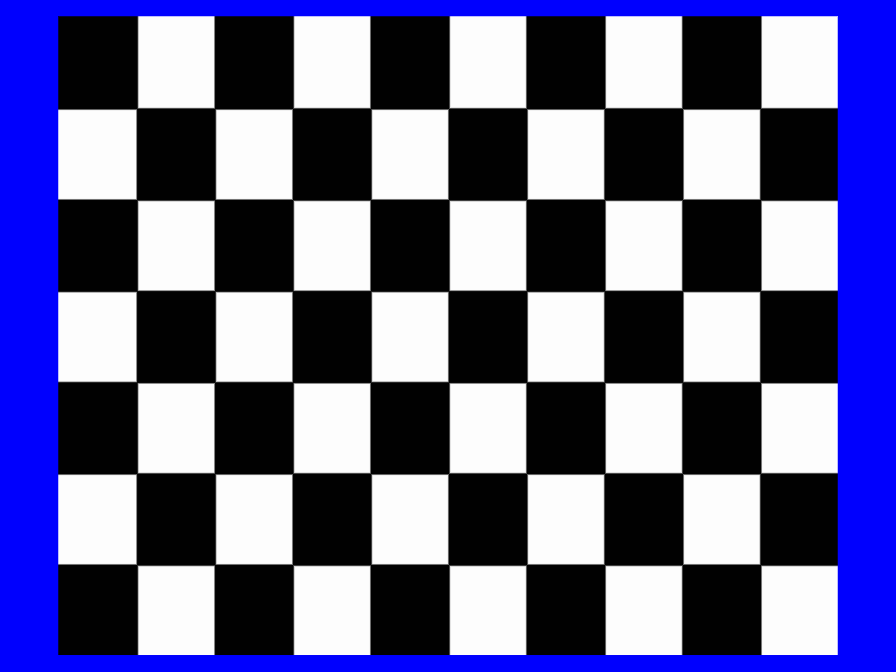
This pattern is drawn by a WebGL 1 fragment shader. Its source:

```glsl
precision highp float;
// A black and white checkerboard of 10 by 7 cells on a blue ground.
// A signed distance to the inner grid lines is thresholded a little inside
// the white cells, so black cells swell, join at corners and get soft edges.

uniform vec2 u_resolution;

#define CELLS vec2(10.0, 7.0)
#define BOARD_MIN vec2(0.0651, 0.0252)    // lower left, canvas fraction
#define BOARD_MAX vec2(0.9349, 0.9757)    // upper right, canvas fraction
#define GRID_SHIFT vec2(0.0012, -0.0020)  // inner lines against the frame
#define INK_SPREAD 0.0011                 // black growth, canvas heights
#define EDGE_SOFT 0.0017                  // half blur width, canvas heights
#define BLUE vec3(0.0, 0.0, 0.996)
#define BLACK vec3(0.004)
#define WHITE vec3(0.994)

// Signed distance to the nearest inner cell border, positive in white cells.
float checkerDistance(vec2 uv, vec2 canvas) {
  vec2 pitch = (BOARD_MAX - BOARD_MIN) / CELLS;
  vec2 grid = (uv - BOARD_MIN - GRID_SHIFT) / pitch;
  vec2 line = clamp(floor(grid + 0.5), vec2(1.0), CELLS - 1.0);
  vec2 gap = abs(grid - line) * pitch * canvas;
  vec2 cell = clamp(floor(grid), vec2(0.0), CELLS - 1.0);
  float side = mod(cell.x + cell.y, 2.0) * 2.0 - 1.0;
  return side * min(gap.x, gap.y);
}

// Signed distance to the board's rectangle, negative inside.
float boardDistance(vec2 uv, vec2 canvas) {
  vec2 center = 0.5 * (BOARD_MIN + BOARD_MAX);
  vec2 halfSize = 0.5 * (BOARD_MAX - BOARD_MIN);
  vec2 d = (abs(uv - center) - halfSize) * canvas;
  return max(d.x, d.y);
}

void main() {
  vec2 uv = gl_FragCoord.xy / u_resolution;
  vec2 canvas = vec2(u_resolution.x / u_resolution.y, 1.0);
  float halfPixel = 0.5 / u_resolution.y;

  // Cells
  float soft = max(EDGE_SOFT, halfPixel);
  float white = smoothstep(INK_SPREAD - soft, INK_SPREAD + soft,
                           checkerDistance(uv, canvas));
  vec3 color = mix(BLACK, WHITE, white);

  // Blue surround
  float outside = smoothstep(-halfPixel, halfPixel, boardDistance(uv, canvas));
  gl_FragColor = vec4(mix(color, BLUE, outside), 1.0);
}
```
